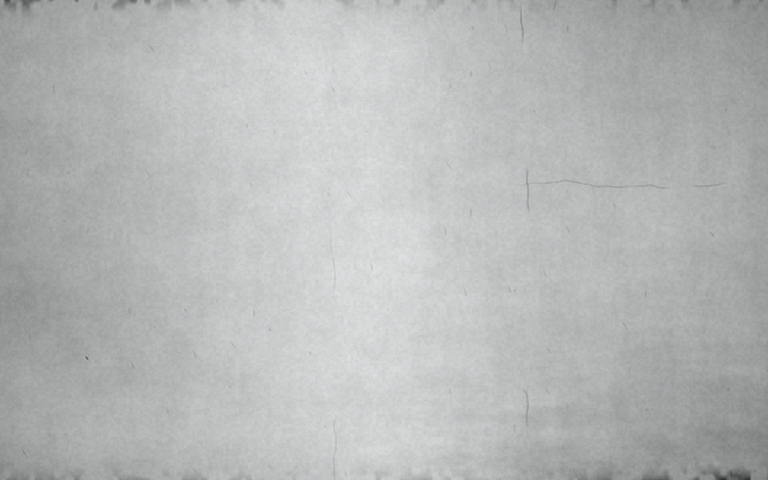
A WebGL 1 fragment shader for this texture:

```glsl
precision highp float;

uniform vec2 u_resolution;

const vec3 COOL_TINT = vec3(0.992, 1.0, 1.002);
const float WALL_SHADE = 0.612;
const float GLOW_GAIN = 0.205;

float hash(vec2 p) {
  vec3 q = fract(vec3(p.xyx) * 0.1031);
  q += dot(q, q.yzx + 33.33);
  return fract((q.x + q.y) * q.z);
}

float noise(vec2 p) {
  vec2 cell = floor(p);
  vec2 f = fract(p);
  f = f * f * (3.0 - 2.0 * f);
  float low = mix(hash(cell), hash(cell + vec2(1.0, 0.0)), f.x);
  float high = mix(hash(cell + vec2(0.0, 1.0)), hash(cell + 1.0), f.x);
  return mix(low, high, f.y);
}

// Layered noise, centred on zero
float fbm(vec2 p) {
  float sum = 0.0;
  float gain = 0.5;
  for (int i = 0; i < 5; i++) {
    sum += gain * (noise(p) - 0.5);
    p = mat2(1.6, 1.2, -1.2, 1.6) * p + 17.3;
    gain *= 0.55;
  }
  return sum;
}

// Noise that keeps its stretch direction through every layer
float streaks(vec2 p) {
  float sum = 0.0;
  float gain = 0.5;
  for (int i = 0; i < 4; i++) {
    sum += gain * (noise(p) - 0.5);
    p = p * 2.03 + 31.7;
    gain *= 0.6;
  }
  return sum;
}

float blob(vec2 p, vec2 centre, vec2 size) {
  vec2 d = (p - centre) / size;
  return exp(-dot(d, d));
}

// Broken hairline running along the first axis
float crack(float along, float across, float width, float seed) {
  float bend = 0.018 * (noise(vec2(along * 7.0, seed)) - 0.5)
             + 0.008 * (noise(vec2(along * 45.0, seed + 5.0)) - 0.5);
  float gaps = smoothstep(0.42, 0.8, noise(vec2(along * 19.0, seed + 9.0)));
  return gaps * (1.0 - smoothstep(0.3 * width, width, abs(across - bend)));
}

// Sparse pits and short tilted scratches
float specks(vec2 p, float scale, float share) {
  vec2 cell = floor(p * scale);
  vec2 centre = 0.25 + 0.5 * vec2(hash(cell + 3.1), hash(cell + 8.7));
  vec2 d = (fract(p * scale) - centre) / scale;
  d.x += d.y * (hash(cell + 14.2) - 0.3);
  d.y /= 1.0 + 3.0 * hash(cell + 21.5);
  float chosen = step(1.0 - share, hash(cell + 40.0));
  return chosen * hash(cell + 55.0) * (1.0 - smoothstep(0.001, 0.0036, length(d)));
}

// Wide light band, softer patches and darkened rim
float lighting(vec2 uv) {
  float band = (uv.x - 0.455 + 0.06 * (uv.y - 0.5)) / 0.28;
  float light = WALL_SHADE + GLOW_GAIN * exp(-band * band);
  light += 0.075 * blob(uv, vec2(0.88, 0.52), vec2(0.2, 0.3));
  light += 0.035 * blob(uv, vec2(0.1, 0.12), vec2(0.16, 0.14));
  light += 0.035 * blob(uv, vec2(0.2, 0.78), vec2(0.2, 0.2));
  light += 0.02 * blob(uv, vec2(0.47, 0.52), vec2(0.1, 0.25));
  light -= 0.035 * blob(uv, vec2(0.03, 0.36), vec2(0.14, 0.1));
  light -= 0.05 * blob(uv, vec2(0.95, 0.06), vec2(0.28, 0.14));
  vec2 rim = abs(uv - 0.5) * 2.0;
  return light - 0.035 * pow(rim.x, 10.0) - 0.035 * pow(rim.y, 9.0);
}

// Dark crumbs that cling to the upper and lower borders
float borderGrit(vec2 p, vec2 uv) {
  float gap = min(uv.y, 1.0 - uv.y);
  float corner = max(blob(uv, vec2(0.07, 1.0), vec2(0.12, 0.1)),
                     blob(uv, vec2(0.97, 0.0), vec2(0.14, 0.12)));
  float crumbs = noise(p * vec2(75.0, 60.0)) * 0.6 + noise(p * 24.0) * 0.4;
  float reach = exp(-gap * 65.0) * (0.3 + 0.7 * corner);
  return reach * smoothstep(0.45, 0.75, crumbs);
}

void main() {
  vec2 uv = gl_FragCoord.xy / u_resolution;
  vec2 p = gl_FragCoord.xy / u_resolution.y;
  float shade = lighting(uv);

  // Mottled plaster with brushed streaks
  float worn = smoothstep(0.5, 0.05, uv.y) * smoothstep(0.35, 0.65, uv.x);
  shade += 0.055 * fbm(p * 4.5) + 0.045 * fbm(p * 19.0 + 60.0);
  shade += 0.03 * streaks(p * vec2(45.0, 7.0));
  shade += (0.025 + 0.085 * worn) * streaks(p * vec2(8.0, 30.0) + 12.0);

  // Fine grain
  shade += 0.032 * (noise(p * 150.0) - 0.5) + 0.028 * (noise(p * 290.0 + 7.0) - 0.5);

  // Cracks, pits and border dirt
  shade -= 0.11 * crack(p.y, p.x - 1.09, 0.0034, 2.0);
  shade -= 0.05 * crack(p.y, p.x - 0.69, 0.0034, 23.0) * smoothstep(0.65, 0.4, uv.y);
  shade -= 0.07 * crack(p.x, p.y - 0.613, 0.003, 41.0) * smoothstep(0.65, 0.72, uv.x);
  shade -= 0.3 * specks(p, 9.0, 0.07) + 0.07 * specks(p + 4.0, 24.0, 0.16);
  shade -= 0.38 * borderGrit(p, uv);

  gl_FragColor = vec4(clamp(shade * COOL_TINT, 0.0, 1.0), 1.0);
}
```
